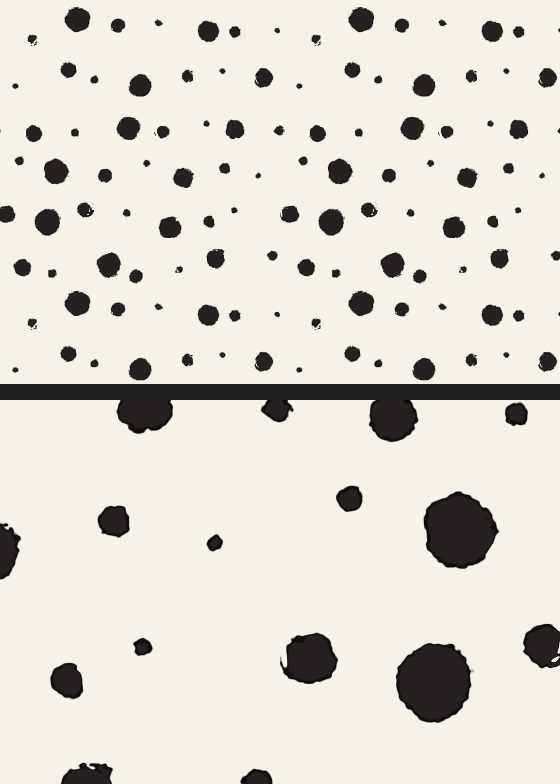
Top: the whole. Bottom: its middle third, enlarged.
A Shadertoy shader for this pattern:

```glsl
// Scattered black ink dabs on warm cream paper, in a repeating tile.
// Each staggered cell holds one jittered, lumpy disc; noise stretched along
// its arc tears one side open like the trail of a dry brush.

float hash(vec2 p) {
    return fract(sin(dot(p, vec2(127.1, 311.7))) * 43758.55);
}

float noise(vec2 p) {
    vec2 i = floor(p), f = fract(p);
    f = f * f * (3.0 - 2.0 * f);
    return mix(mix(hash(i), hash(i + vec2(1, 0)), f.x),
               mix(hash(i + vec2(0, 1)), hash(i + vec2(1, 1)), f.x), f.y);
}

// Signed distance to one dab; p is relative to its centre
float dab(vec2 p, float radius, float seed) {
    float len = length(p);
    vec2 dir = p / max(len, 1e-5);

    // Lumpy outline with a fine ragged edge
    float lumps = noise(dir * 1.6 + seed * 91.0) - 0.5;
    float grain = noise(p * 260.0 + seed * 57.0) - 0.5;
    float d = len - radius * (1.0 + 0.2 * lumps) + 0.0025 * grain;

    // Dry side: the angle seam lies opposite, where the effect is zero
    float heading = 6.2832 * fract(seed * 17.3);
    vec2 axis = vec2(cos(heading), sin(heading));
    float facing = dot(dir, axis);
    float angle = atan(axis.x * dir.y - axis.y * dir.x, facing);
    float streaks = noise(vec2(angle * radius * 75.0, len * 270.0) + seed * 73.0);
    float dryness = mix(0.12, 1.0, smoothstep(0.5, 0.9, fract(seed * 7.7)));
    dryness *= smoothstep(-0.1, 0.85, facing) * smoothstep(0.2, 0.7, len / radius);
    return d + dryness * radius * (1.1 * streaks - 0.4 + 0.3 * grain);
}

void mainImage(out vec4 fragColor, in vec2 fragCoord) {
    vec2 uv = fragCoord / iResolution.y;
    vec2 cell = vec2(0.1056, 0.1232);
    vec2 tile = vec2(7, 6);
    vec2 base = floor(uv / cell);

    // Nearest dab among the neighbouring cells
    float d = 1.0;
    for (int y = -1; y <= 1; y++) {
        for (int x = -2; x <= 1; x++) {
            vec2 id = base + vec2(x, y);
            vec2 key = mod(id, tile);
            float seed = hash(key + 3.7);
            vec2 jitter = vec2(hash(key + 11.3), hash(key + 29.9)) - 0.5;
            vec2 centre = id + 0.5 + 0.46 * jitter;
            centre.x += 0.5 * mod(id.y, 2.0);

            // Golden-ratio ranks keep large dabs apart
            float rank = fract((key.x + 7.0 * key.y) * 0.618034);
            float radius = 0.0067 + 0.0285 * pow(rank, 1.5);
            d = min(d, dab(uv - centre * cell, radius, seed));
        }
    }

    // Charcoal body with a darker rim, on cream
    vec3 paper = vec3(0.96, 0.95, 0.91);
    vec3 rim = vec3(0.05, 0.04, 0.04);
    vec3 body = vec3(0.15, 0.13, 0.13);
    vec3 ink = mix(rim, body, smoothstep(0.001, 0.004, -d));
    float pixel = 1.0 / iResolution.y;
    float soft = 0.7 * clamp(fwidth(d), pixel, 2.5 * pixel);
    fragColor = vec4(mix(ink, paper, smoothstep(-soft, soft, d)), 1.0);
}
```
